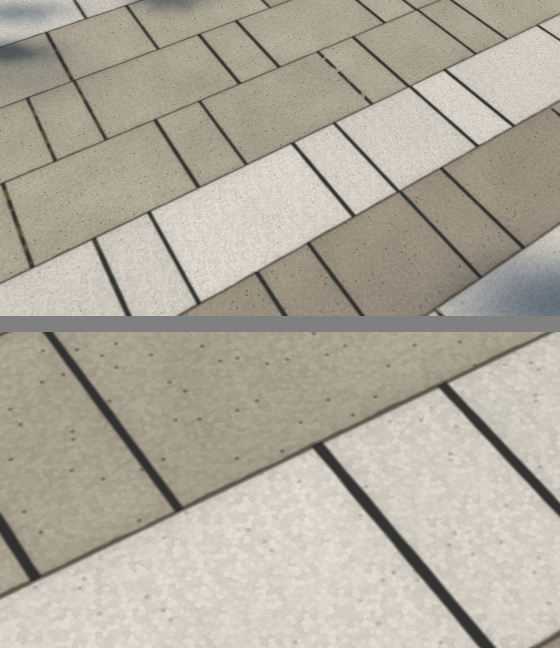
Top, the full canvas; bottom, a detail of the centre.
Give the GLSL for this texture, as a Shadertoy shader.

```glsl
// Sunlit paving in perspective: courses of long and short slabs, some pale, some tan.
// A ground projection gives slab units; each course shifts one repeating joint rhythm.
// Cellular noise makes grain and pits, layered sines make stains and soft shade.

float hash(vec2 p) {
    return fract(sin(dot(p, vec2(41.3, 289.1))) * 4375.85);
}

// Cellular noise: distance to the nearest point, and that point's random value
vec2 cells(vec2 p) {
    vec2 base = floor(p), best = vec2(9.0, 0.0);
    for (int y = -1; y <= 1; y++)
    for (int x = -1; x <= 1; x++) {
        vec2 c = base + vec2(x, y);
        float d = length(c + vec2(hash(c), hash(c + 17.0)) - p);
        if (d < best.x) best = vec2(d, hash(c + 5.0));
    }
    return best;
}

// Layered, rotated sines, about -1 to 1
float stains(vec2 p) {
    float sum = 0.0, amp = 0.5;
    for (int i = 0; i < 4; i++) {
        sum += amp * sin(p.x + 1.7 * sin(p.y)) * cos(p.y + sin(p.x * 0.7));
        p = mat2(1.3, 1.2, -1.2, 1.3) * p + 2.3;
        amp *= 0.6;
    }
    return sum;
}

float blob(vec2 p, vec2 centre, vec2 radius) {
    vec2 q = (p - centre) / radius;
    return exp(-dot(q, q));
}

// Distance to the nearest cross joint (x) and to the joint on the left (y)
vec2 crossJoints(float along, float course) {
    float starts[6] = float[6](0.0, 3.0, 4.0, 7.0, 8.0, 10.0);
    bool upper = course < 0.5;
    float period = upper ? 5.0 : 11.0;
    float shift = upper ? 2.0 - course : 4.0 - 2.0 * course;
    vec2 best = vec2(period);
    for (int i = 0; i < 6; i++) {
        float start = upper ? 2.0 * mod(float(i), 2.0) : starts[i];
        float m = mod(along - shift - start, period);
        best = min(best, vec2(min(m, period - m), m));
    }
    return best;
}

void mainImage(out vec4 fragColor, in vec2 fragCoord) {
    vec2 p = fragCoord / iResolution.y;

    // Ground plane: both vanishing points lie on a level horizon
    float depth = 2.5255 - p.y;
    float across = 9.732 - 3.241 * (5.032 - p.x) / depth;
    float along = 10.33 * (p.x + 0.736) / depth - 3.64;
    vec2 ground = vec2(along, 2.0 * across);
    float soft = 16.0 / (depth * iResolution.y) + 0.008;

    float wobble = stains(ground * 5.0);
    across += 0.004 * wobble;
    float course = floor(across);
    along -= 0.025 * (course - 1.5);
    vec2 joint = crossJoints(along, course);
    vec2 slab = vec2(round(along - joint.y), course);

    // Slab colour, tint and mottling
    bool pale = course < -0.5 || course == 3.0 || course > 4.5;
    vec3 col = pale ? vec3(0.82, 0.80, 0.76) : vec3(0.67, 0.64, 0.57);
    if (course == 4.0) col *= vec3(0.92, 0.90, 0.90);
    col *= 1.0 + 0.06 * (hash(slab) - 0.5);
    float mottle = stains(ground * 1.6 + slab * 3.0);
    col *= 1.0 + (pale ? 0.02 : 0.055) * mottle;

    // Grain and sparse pits
    vec2 grain = cells(ground * 26.0);
    col *= 1.0 + 0.09 * (grain.y - 0.5) + 0.05 * (0.45 - grain.x);
    vec2 pit = cells(ground * 9.0 + 31.0);
    float pitMask = step(0.86, pit.y) * smoothstep(0.22, 0.06, pit.x);
    col *= 1.0 - (pale ? 0.13 : 0.25) * pitMask;

    // Thin, uneven seams between courses, with grime beside them
    float seam = 2.0 * abs(fract(across + 0.5) - 0.5);
    float edge = min(seam, joint.x);
    col *= 1.0 - 0.09 * exp(-edge * 14.0);
    float seamWidth = 0.017 + 0.008 * wobble;
    float seamMask = 1.0 - smoothstep(seamWidth - soft, seamWidth + soft, seam);
    col = mix(col, vec3(0.31, 0.28, 0.24), 0.85 * seamMask);

    // Dark cross joints, a few filled with sand or moss
    vec2 jointId = vec2(round(along), course);
    float jointWidth = 0.030 + 0.012 * hash(jointId + 3.0) + 0.005 * wobble;
    float jointMask = 1.0 - smoothstep(jointWidth - soft, jointWidth + soft, joint.x);
    float patches = smoothstep(-0.1, 0.4, stains(ground * 7.0 + 4.0));
    vec3 gap = vec3(0.17, 0.17, 0.165);
    gap = mix(gap, vec3(0.60, 0.55, 0.47), patches * step(0.82, hash(jointId + 9.0)));
    gap = mix(gap, vec3(0.42, 0.38, 0.20), 0.7 * patches * smoothstep(0.5, 0.1, p.x));
    col = mix(col, gap, 0.95 * jointMask);

    // Cool foliage shade in the upper left and lower right
    vec2 q = p + 0.018 * vec2(stains(p * 13.0), stains(p * 11.0 + 5.0));
    float shade = 0.95 * blob(q, vec2(0.0, 0.84), vec2(0.16, 0.035))
                + 0.70 * blob(q, vec2(0.06, 0.96), vec2(0.16, 0.04))
                + 0.80 * blob(q, vec2(0.53, 1.0), vec2(0.13, 0.035))
                + 0.30 * blob(q, vec2(0.05, 0.77), vec2(0.25, 0.09))
                + 1.00 * blob(q, vec2(1.76, 0.04), vec2(0.30, 0.15));
    col *= mix(vec3(1.0), vec3(0.47, 0.53, 0.61), min(shade, 1.0));

    fragColor = vec4(clamp(col, 0.0, 1.0), 1.0);
}
```
